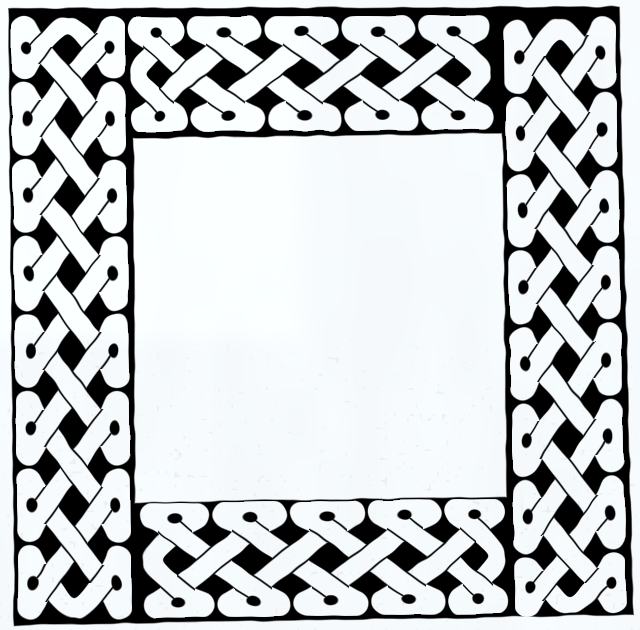
Give the GLSL for this pattern, as a Shadertoy shader.

```glsl
// A square frame of black and white knotwork around a pale empty sheet of paper.
// Four slanted panels share one woven band: two diagonal strands per cell cross
// over and under, turn in looped edges, and close with an arch at both ends.

const float HEIGHT = 7.56;                 // canvas height in drawing units
const float SLOPE = 1.35;                  // strand steepness in a cell
const float TILT = 0.595;                  // cosine of the strand angle
const float STRAND = 0.13;                 // half width of a strand
const float LINE = 0.022;                  // ink line beside an upper strand
const float HALF_PANEL = 0.74;             // half panel width in cells
const vec3 PAPER = vec3(0.965, 0.982, 0.993);
const vec3 INK = vec3(0.0);

float hash(vec2 p) {
    p = fract(p * vec2(0.1031, 0.1137));
    p += dot(p, p.yx + 33.33);
    return fract((p.x + p.y) * p.x * 7.31);
}

float noise(vec2 p) {
    vec2 i = floor(p), f = fract(p);
    f = f * f * (3.0 - 2.0 * f);
    return mix(mix(hash(i), hash(i + vec2(1, 0)), f.x),
               mix(hash(i + vec2(0, 1)), hash(i + vec2(1, 1)), f.x), f.y);
}

float segment(vec2 p, vec2 a, vec2 b) {
    vec2 v = b - a;
    return length(p - a - v * clamp(dot(p - a, v) / dot(v, v), 0.0, 1.0));
}

// Signed distance from the line a-b; negative on its right side
float edge(vec2 p, vec2 a, vec2 b) {
    vec2 v = normalize(b - a);
    return v.x * (p.y - a.y) - v.y * (p.x - a.x);
}

// Four sided area with its corners given clockwise
float quad(vec2 p, vec2 a, vec2 b, vec2 c, vec2 d) {
    return max(max(edge(p, a, b), edge(p, b, c)), max(edge(p, c, d), edge(p, d, a)));
}

// Repeated diagonal strand through the middle of each cell border
float diagonal(vec2 q, float slope) {
    return abs(fract(q.y - slope * q.x + 0.5) - 0.5) * TILT - STRAND;
}

// Rounded turn that joins both diagonals at the end of a panel
float arch(float x, float t) {
    float bend = sqrt(SLOPE * SLOPE * x * x + 0.03);
    float grade = SLOPE * SLOPE * x / bend;
    return abs(t - 0.5 + bend) / sqrt(1.0 + grade * grade) - STRAND;
}

// Woven band: x runs across, y along in cells; negative on the strands
float weave(vec2 q, float cells) {
    float middle = 0.5 * cells - 1.0;
    float t = abs(q.y - middle) - middle - 0.5;   // positive in the end caps
    if (t > 0.5 || abs(q.x) > HALF_PANEL) return 1.0;

    vec2 s = abs(vec2(q.x, fract(q.y) - 0.5));
    bool centre = s.x < 0.185;
    if (t > 0.0 && centre) return arch(q.x, t);

    // Side loops with their small eye
    vec2 corner = vec2(0.575, 0.315);
    float loop = min(segment(s, vec2(0.42, 0.0), corner),
                     segment(s, corner, vec2(corner.x, 0.0))) - 0.165;
    float eye = (length((s - vec2(0.54, 0.0)) / vec2(0.065, 0.095)) - 1.0) * 0.07;
    if (s.x > 0.53) return max(loop, -eye);

    // Diagonals, the inner one bent to the arch in the end caps
    float fall = diagonal(q, SLOPE);
    float rise = diagonal(q, -SLOPE);
    if (t > 0.0) {
        if (q.x * (q.y - middle) > 0.0) rise = arch(q.x, t);
        else fall = arch(q.x, t);
    }

    // Over and under alternate between the centre and the sides
    float over = centre ? fall : rise;
    float under = min(centre ? rise : fall, loop);
    if (centre || s.y < 0.24) under = max(under, LINE - over);
    return max(min(over, under), -eye);
}

// Panel placed by its first cell border; ends.xy are the lengths of the end cells
float panel(vec2 p, vec2 origin, vec2 across, vec2 along, float cells, vec2 ends) {
    vec2 q = inverse(mat2(across, along)) * (p - origin);
    float last = cells - 2.0;
    if (q.y < 0.0) q.y /= ends.x;
    else if (q.y > last) q.y = last + (q.y - last) / ends.y;
    return weave(vec2(q.x * HALF_PANEL, q.y), cells);
}

// Faint scanner shading with sparse dust on the lower half
vec3 paper(vec2 p) {
    float lit = smoothstep(3.9, 3.3, p.x) * smoothstep(3.3, 3.7, p.y);
    float mottle = noise(p * vec2(2.5, 1.2)) - 0.5;
    float dust = smoothstep(0.86, 1.0, noise(p * 19.0)) * smoothstep(3.7, 3.1, p.y);
    return PAPER + 0.018 * lit + 0.012 * mottle - 0.05 * dust;
}

void mainImage(out vec4 fragColor, in vec2 fragCoord) {
    vec2 p = fragCoord / iResolution.y * HEIGHT;
    float soft = HEIGHT / iResolution.y;
    vec2 hand = p + 0.025 * (vec2(noise(p * 6.0), noise(p * 6.0 + 40.0)) - 0.5);

    // Black frame with its open window
    float outer = quad(hand, vec2(0.10, 7.46), vec2(7.43, 7.48), vec2(7.60, 0.18), vec2(0.17, 0.06));
    float window = quad(hand, vec2(1.60, 5.90), vec2(6.03, 5.96), vec2(6.08, 1.60), vec2(1.62, 1.53));
    float ink = smoothstep(soft, -soft, max(outer, -window));

    // Left, right, top and bottom knotwork
    float knot = panel(hand, vec2(0.82, 6.60), vec2(0.685, 0.0), vec2(0.012, -0.928), 8.0, vec2(0.84, 1.0));
    knot = min(knot, panel(hand, vec2(6.73, 6.44), vec2(0.67, 0.035), vec2(0.018, -0.92), 8.0, vec2(1.0, 0.82)));
    knot = min(knot, panel(hand, vec2(2.25, 6.67), vec2(-0.03, 0.69), vec2(0.924, 0.005), 5.0, vec2(0.77, 0.97)));
    knot = min(knot, panel(hand, vec2(2.56, 0.84), vec2(-0.03, 0.69), vec2(0.927, 0.013), 5.0, vec2(0.95, 0.81)));
    ink *= smoothstep(-soft, soft, knot);

    fragColor = vec4(mix(paper(p), INK, ink), 1.0);
}
```
